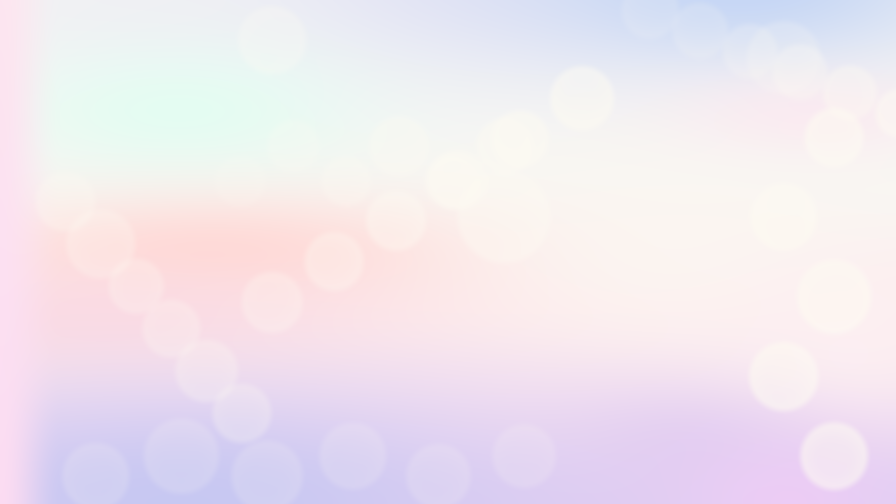
Give the GLSL for this background, as a WebGL 2 fragment shader.

```glsl
#version 300 es
precision highp float;

uniform vec2 u_resolution;
out vec4 fragColor;

float hash(vec2 p) {
    return fract(sin(dot(p, vec2(127.1, 311.7))) * 43758.5453);
}

// Soft elliptical colour patch, in 0..1 canvas coordinates
vec3 glow(vec3 base, vec2 uv, vec2 center, vec2 spread, vec3 tint, float strength) {
    vec2 d = (uv - center) / spread;
    return mix(base, tint, strength * exp(-dot(d, d)));
}

// Pale disc with a slightly brighter rim, in units of canvas height
vec3 bokeh(vec3 base, vec2 p, vec2 center, float radius, float alpha) {
    float seed = hash(center);
    float r = radius * (0.88 + 0.24 * seed);
    float d = length(p - center);
    float disc = 1.0 - smoothstep(r - 0.010, r + 0.008, d);
    float rim = 0.8 + 0.2 * smoothstep(0.4 * r, r, d);
    return mix(base, vec3(0.992, 0.982, 0.948), disc * rim * alpha);
}

vec3 backdrop(vec2 uv) {
    // Vertical wash: lavender, pink, cream
    vec3 c = mix(vec3(0.88, 0.81, 0.95), vec3(0.94, 0.86, 0.945), smoothstep(0.0, 0.24, uv.y));
    c = mix(c, vec3(0.99, 0.92, 0.93), smoothstep(0.16, 0.40, uv.y));
    c = mix(c, vec3(0.972, 0.968, 0.952), smoothstep(0.36, 0.66, uv.y));

    // Cool upper patches
    c = glow(c, uv, vec2(0.50, 1.04), vec2(0.32, 0.20), vec3(0.88, 0.88, 0.96), 0.8);
    c = glow(c, uv, vec2(0.83, 1.04), vec2(0.26, 0.18), vec3(0.76, 0.83, 0.96), 0.95);
    c = glow(c, uv, vec2(0.14, 0.98), vec2(0.22, 0.16), vec3(0.935, 0.935, 0.955), 0.7);
    c = glow(c, uv, vec2(0.20, 0.78), vec2(0.20, 0.13), vec3(0.89, 0.99, 0.95), 0.95);

    // Warm middle
    c = glow(c, uv, vec2(0.90, 0.77), vec2(0.15, 0.09), vec3(0.99, 0.90, 0.94), 0.7);
    c = glow(c, uv, vec2(0.24, 0.50), vec2(0.29, 0.11), vec3(1.0, 0.85, 0.835), 0.95);
    c = glow(c, uv, vec2(0.10, 0.37), vec2(0.30, 0.11), vec3(0.98, 0.84, 0.885), 0.7);
    c = glow(c, uv, vec2(0.76, 0.50), vec2(0.22, 0.20), vec3(0.985, 0.965, 0.945), 0.8);
    c = glow(c, uv, vec2(0.95, 0.32), vec2(0.16, 0.16), vec3(0.99, 0.94, 0.95), 0.8);

    // Violet floor
    c = glow(c, uv, vec2(0.20, 0.0), vec2(0.32, 0.20), vec3(0.77, 0.78, 0.95), 0.9);
    c = glow(c, uv, vec2(0.77, 0.10), vec2(0.13, 0.12), vec3(0.88, 0.80, 0.945), 0.8);
    c = glow(c, uv, vec2(0.88, 0.0), vec2(0.11, 0.13), vec3(0.93, 0.80, 0.96), 0.9);

    // Pink strip along the left edge
    vec3 strip = mix(vec3(0.985, 0.86, 0.95), vec3(0.99, 0.90, 0.94), uv.y);
    return mix(c, strip, 1.0 - smoothstep(0.0, 0.07, uv.x));
}

void main() {
    vec2 uv = gl_FragCoord.xy / u_resolution;
    vec2 p = gl_FragCoord.xy / u_resolution.y;
    vec3 color = backdrop(uv);

    // Chains of discs, each following a line with a zigzag
    for (int k = 0; k < 6; k++) {
        float i = float(k);
        float zig = mod(i, 2.0) * 2.0 - 1.0;
        // Right column
        color = bokeh(color, p, vec2(1.605 + 0.05 * zig, 0.885 - 0.158 * i), 0.067, k == 0 ? 0.2 : 0.6);
        // Rising diagonal
        color = bokeh(color, p, vec2(0.54 + 0.123 * i, 0.40 + 0.081 * i), 0.058, 0.30 + 0.05 * i);
        // Bottom row
        color = bokeh(color, p, vec2(0.19 + 0.17 * i, 0.075 + 0.02 * zig), 0.070, 0.17);
        // Upper row
        color = bokeh(color, p, vec2(0.477 + 0.105 * i, 0.675 + 0.035 * zig), 0.055, 0.15 + 0.06 * i);
        // Top right slope
        color = bokeh(color, p, vec2(1.29 + 0.099 * i, 0.98 - 0.041 * i), 0.052, 0.15 + 0.015 * i * i);
        // Left slope
        color = bokeh(color, p, vec2(0.13 + 0.07 * i, 0.60 - 0.084 * i), 0.062, 0.28);
    }

    // Larger single discs
    color = bokeh(color, p, vec2(0.54, 0.92), 0.066, 0.3);
    color = bokeh(color, p, vec2(1.0, 0.57), 0.092, 0.4);

    fragColor = vec4(color, 1.0);
}
```
